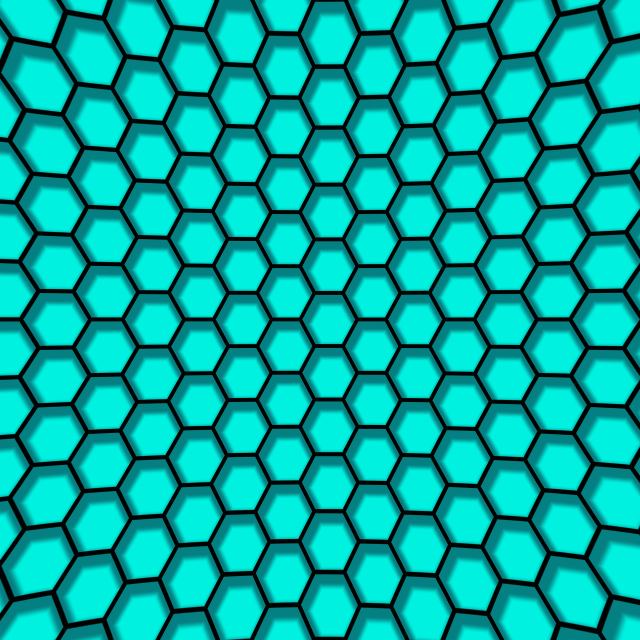
This pattern is drawn by a WebGL 1 fragment shader. Its source:

```glsl
precision highp float;
// Turquoise honeycomb under black bars, bulging outward towards the corners.
// The plane is warped radially, folded into hexagonal cells, and each cell
// gets a soft inner shadow from the upper left plus an outline.

uniform vec2 u_resolution;

// Offset from the centre of the nearest flat-topped cell of height 1.
vec2 hexCell(vec2 p) {
  vec2 period = vec2(sqrt(3.0), 1.0);
  vec2 a = mod(p + 0.5 * period, period) - 0.5 * period;
  vec2 b = mod(p, period) - 0.5 * period;
  return dot(a, a) < dot(b, b) ? a : b;
}

// Distance inward from the cell border, negative outside.
float hexInset(vec2 q) {
  q = abs(q);
  return 0.5 - max(q.y, dot(q, vec2(0.866025, 0.5)));
}

void main() {
  float size = min(u_resolution.x, u_resolution.y);
  vec2 uv = (gl_FragCoord.xy - 0.5 * u_resolution) / size;

  // Radial warp: cells grow with distance from the centre.
  vec2 warped = uv * (1.0 - 0.352 * dot(uv, uv));

  // Slightly narrowed cells, about twelve to the canvas height.
  vec2 p = (warped * 12.06 - vec2(0.165, 0.01)) * vec2(1.075, 1.0);
  vec2 cell = hexCell(p);

  // Inner shadow: the lit hexagon is shifted down and right.
  float lit = smoothstep(0.068, 0.193, hexInset(cell - vec2(0.055, -0.094)));
  vec3 color = mix(vec3(0.02, 0.50, 0.51), vec3(0.0, 0.945, 0.875), lit);

  // Black outline with a smoothed edge.
  float soft = 0.6 * 12.06 / size;
  float inside = smoothstep(0.036 - soft, 0.036 + soft, hexInset(cell));
  color = mix(vec3(0.005, 0.01, 0.01), color, inside);

  gl_FragColor = vec4(color, 1.0);
}
```
